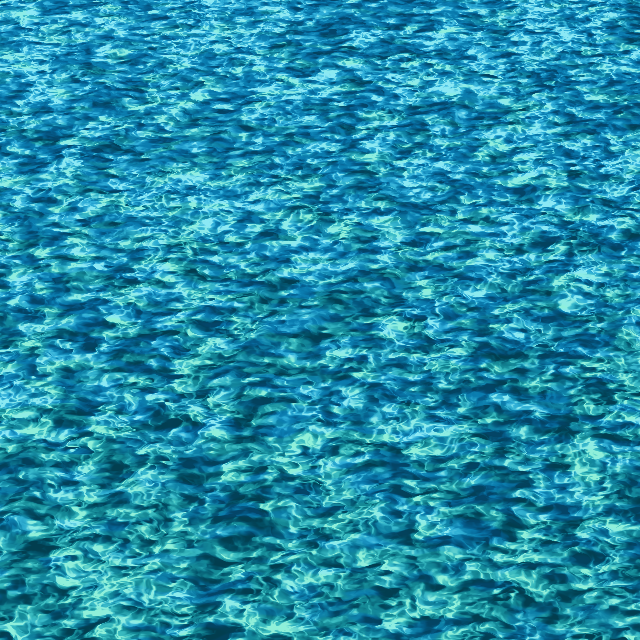
Write a WebGL 2 fragment shader that draws this texture.

```glsl
#version 300 es
precision highp float;
// Clear turquoise sea: rippled surface over broken caustic light, receding upwards.

uniform vec2 u_resolution;
out vec4 fragColor;

vec3 hash3(vec2 cell) {
    vec3 h = fract(cell.xyx * vec3(0.1031, 0.1030, 0.0973));
    h += dot(h, h.yxz + 33.33);
    return fract((h.xxy + h.yzz) * h.zyx);
}

// Cellular noise: x = blended random value, y = gap between the two nearest points
vec2 cellular(vec2 p) {
    vec2 base = floor(p);
    float nearest = 9.0, second = 9.0, sum = 0.0, weights = 0.0;
    for (int j = -1; j <= 1; j++) {
        for (int i = -1; i <= 1; i++) {
            vec2 cell = base + vec2(i, j);
            vec3 h = hash3(cell + 71.0);
            vec2 offset = cell + 0.1 + 0.8 * h.xy - p;
            float d2 = dot(offset, offset);
            float weight = exp(-7.0 * d2);
            sum += weight * h.z;
            weights += weight;
            second = min(second, max(nearest, d2));
            nearest = min(nearest, d2);
        }
    }
    return vec2(sum / weights, sqrt(second) - sqrt(nearest));
}

// Thin bright lines along the cell borders
float caustic(vec2 p, float width) {
    return 1.0 - smoothstep(0.0, width, cellular(p).y);
}

void main() {
    vec2 uv = gl_FragCoord.xy / u_resolution;

    // Perspective: the water plane shrinks towards the top
    float scale = 1.0 - 0.35 * uv.y;
    vec2 water = vec2(uv.x - 0.5, uv.y) / scale + 3.0;

    // Long swell that bends the ripples
    water.y += 0.004 * sin(water.x * 31.0 + 4.0 * sin(water.y * 13.0))
             + 0.002 * sin(water.x * 83.0 - water.y * 57.0);

    // Horizontal ripples, from broad to fine
    float broad = cellular(water * vec2(14.0, 50.0)).x - 0.5;
    float ripple = cellular(water * vec2(25.0, 88.0) + 13.0).x - 0.5;
    float fine = cellular(water * vec2(50.0, 128.0) + 29.0).x - 0.5;

    // The sea bed as refracted by the ripples
    vec2 bed = water + vec2(0.022 * ripple + 0.014 * fine, 0.012 * broad + 0.011 * fine);
    float patches = cellular(bed * vec2(18.0, 11.0) + 5.0).x - 0.5;
    float clumps = cellular(bed * vec2(42.0, 52.0) + 47.0).x - 0.5;
    float grain = cellular(bed * vec2(84.0, 120.0) + 61.0).x - 0.5;

    // Caustic light, torn into short pieces
    float lit = smoothstep(-0.2, 0.35, 0.7 * patches + 0.7 * clumps + 0.4 * ripple + 0.4 * grain);
    float light = 0.32 * caustic(bed * vec2(23.0, 30.0), 0.22)
                + 0.44 * caustic(bed * vec2(50.0, 64.0) + 17.0, 0.38);

    // Brightness of the water
    float tone = 0.39 + 0.68 * ripple + 0.52 * fine + 0.22 * broad
               + 0.20 * patches + 0.30 * clumps + 0.40 * grain
               + light * (0.15 + 0.9 * lit)
               + 0.16 * (uv.y - 0.5) - 0.08 * (uv.x - 0.5);

    // Hue: sky blue far away and on some ripples, green near the viewer
    float tint = cellular(water * vec2(20.0, 74.0) + 83.0).x - 0.5;
    float blue = smoothstep(0.0, 0.9, 0.18 + 0.62 * uv.y + 0.9 * tint - 0.3 * clumps);

    vec3 deep = mix(vec3(0.01, 0.33, 0.42), vec3(0.02, 0.37, 0.56), blue);
    vec3 body = mix(vec3(0.08, 0.54, 0.59), vec3(0.04, 0.49, 0.69), blue);
    vec3 bright = mix(vec3(0.22, 0.73, 0.75), vec3(0.18, 0.68, 0.85), blue);
    vec3 glint = mix(vec3(0.56, 0.94, 0.85), vec3(0.54, 0.91, 0.96), blue);

    vec3 color = deep * mix(0.74, 1.0, smoothstep(-0.1, 0.22, tone));
    color = mix(color, body, smoothstep(0.14, 0.46, tone));
    color = mix(color, bright, smoothstep(0.46, 0.78, tone));
    color = mix(color, glint, smoothstep(0.76, 1.18, tone));

    fragColor = vec4(color, 1.0);
}
```
